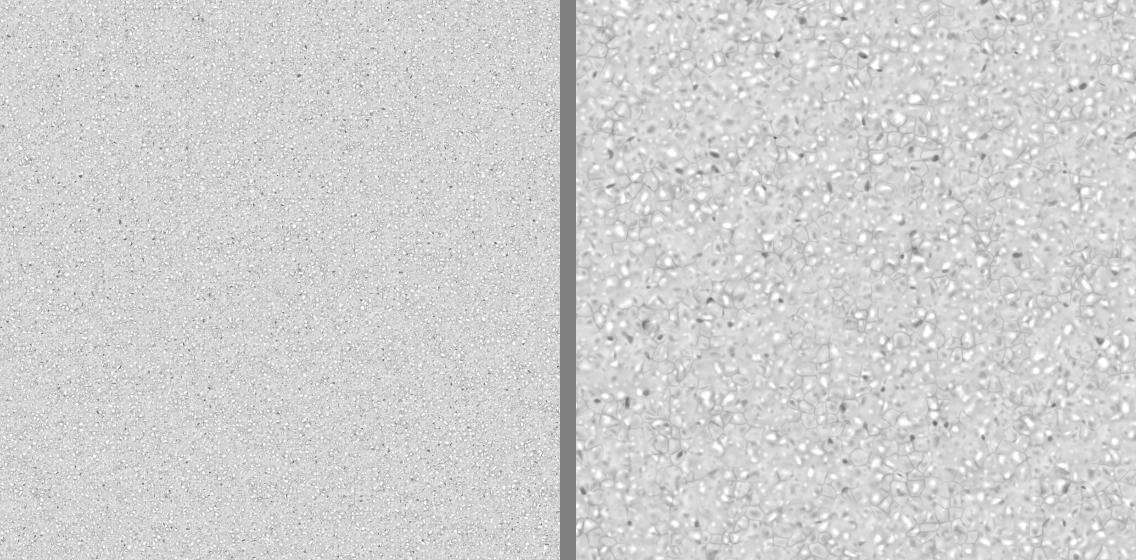
Left, the full canvas; right, a detail of the centre.
This texture is drawn by a Shadertoy shader. Its source:

```glsl
// Pale grey granular plaster: tiny embossed grains, faint crevices and dark pits.

const float BASE_GREY = 0.84;
const float GRAINS_ACROSS = 126.0;
const float GRIT_ACROSS = 205.0;
const float PITS_ACROSS = 100.0;
const float SPECKS_ACROSS = 256.0;
const vec2 LIGHT_DIR = vec2(-0.6, 0.8);

float hash(vec2 p) {
    return fract(sin(dot(p, vec2(127.1, 311.7))) * 43758.5453);
}

vec2 hash2(vec2 p) {
    return vec2(hash(p), hash(p + 57.3));
}

float valueNoise(vec2 p) {
    vec2 cell = floor(p);
    vec2 f = fract(p);
    f = f * f * (3.0 - 2.0 * f);
    float low = mix(hash(cell), hash(cell + vec2(1.0, 0.0)), f.x);
    float high = mix(hash(cell + vec2(0.0, 1.0)), hash(cell + vec2(1.0)), f.x);
    return mix(low, high, f.y);
}

// Offset along and across a direction, stretched to an ellipse
vec2 ellipseSpace(vec2 offset, float angle, float stretch) {
    vec2 axis = vec2(cos(angle), sin(angle));
    vec2 across = vec2(-axis.y, axis.x);
    return vec2(dot(offset, axis) / stretch, dot(offset, across) * stretch);
}

// A bright or dark spot with an opposite halo, so its average is zero
float haloSpot(vec2 offset, float tightness) {
    float u = tightness * dot(offset, offset);
    return (1.0 - u) * exp(-u);
}

// Signed relief of scattered grains: spots, a lit side and thin crevices
float grainRelief(vec2 p, float brightGain, float darkGain, float crevice) {
    vec2 cell = floor(p);
    float relief = 0.0;
    float nearest = 8.0;
    float second = 8.0;
    for (int y = -1; y <= 1; y++) {
        for (int x = -1; x <= 1; x++) {
            vec2 id = cell + vec2(float(x), float(y));
            vec2 offset = p - id - 0.5 - 0.8 * (hash2(id) - 0.5);
            float dist = length(offset);
            second = min(second, max(nearest, dist));
            nearest = min(nearest, dist);

            float stretch = mix(1.0, 1.3, hash(id + 83.6));
            vec2 local = ellipseSpace(offset, 6.2832 * hash(id + 71.2), stretch);
            float tightness = mix(6.5, 13.0, hash(id + 23.4));
            float level = 2.0 * hash(id + 41.7) - 1.0;
            float gain = level > 0.0 ? brightGain : darkGain;
            relief += level * gain * haloSpot(local, tightness);

            float slope = dot(offset, LIGHT_DIR) * exp(-7.0 * dist * dist);
            relief += 0.9 * brightGain * slope * hash(id + 11.9);
        }
    }
    float gap = 1.0 - smoothstep(0.0, 0.26, second - nearest);
    return relief - crevice * gap;
}

// Darkness of scattered pits, mostly faint with a few deep ones
float pitLayer(vec2 p, float share) {
    vec2 id = floor(p);
    vec2 offset = fract(p) - 0.5 - 0.3 * (hash2(id + 5.1) - 0.5);
    float stretch = mix(1.0, 1.25, hash(id + 64.3));
    vec2 local = ellipseSpace(offset, 6.2832 * hash(id + 37.5), stretch);
    float radius = mix(0.2, 0.34, hash(id + 19.8));
    float chance = hash(id + 92.6);
    float depth = mix(0.08, 0.36, pow(hash(id + 48.2), 1.6));
    float shape = 1.0 - smoothstep(0.25 * radius, radius, length(local));
    return step(chance, share) * depth * shape;
}

void mainImage(out vec4 fragColor, in vec2 fragCoord) {
    vec2 uv = fragCoord / iResolution.y;

    // A small warp bends outlines so that the grains look irregular
    vec2 warp = vec2(valueNoise(uv * 150.0), valueNoise(uv * 150.0 + 31.0)) - 0.5;

    // Crevices show only in patches between the grains
    float crevice = 0.1 * smoothstep(0.3, 0.8, valueNoise(uv * 110.0 + 9.0));
    float grey = BASE_GREY;
    grey += grainRelief(uv * GRAINS_ACROSS + 0.5 * warp, 0.28, 0.17, crevice);
    grey += grainRelief(uv * GRIT_ACROSS + 40.0, 0.15, 0.11, 0.0);

    // Fine roughness and pits
    grey += 0.08 * (valueNoise(uv * SPECKS_ACROSS) - 0.5);
    grey -= pitLayer(uv * PITS_ACROSS + 0.5 * warp, 0.2);
    fragColor = vec4(vec3(clamp(grey, 0.0, 1.0)), 1.0);
}
```
